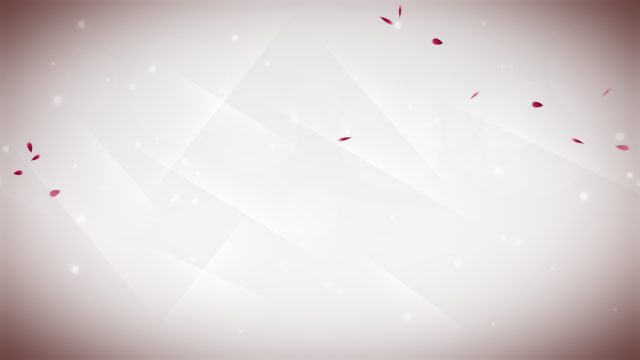
Give the GLSL for this background, as a WebGL 1 fragment shader.

```glsl
precision highp float;
// Pale studio backdrop: a brown-rose vignette around soft white light, with
// faint discs, folded light facets, glowing specks and a few crimson petals.
// All scattered parts use the nearest wrapped copy, so the canvas tiles.

#define BASE_LIGHT 0.94
#define VIGNETTE_DEPTH 0.75
#define VIGNETTE_GAIN 0.278
#define VIGNETTE_POWER 3.1
#define DISC_COUNT 16
#define DISC_LIGHT 0.008
#define FACET_COUNT 11
#define FACET_LIGHT 0.034
#define SPECK_COUNT 54
#define SPECK_SIZE 0.014
#define PETAL_COUNT 13
#define PETAL_SIZE 0.016

const float TAU = 6.28318;

uniform vec2 u_resolution;

vec2 hash2(float n) {
  return fract(sin(n * vec2(127.1, 311.7) + vec2(3.7, 8.3)) * 43758.5);
}

// Offset from a centre to the nearest wrapped copy of a point.
vec2 wrapOffset(vec2 p, vec2 centre, vec2 tile) {
  return mod(p - centre + 0.5 * tile, tile) - 0.5 * tile;
}

vec2 toAxis(vec2 v, float angle) {
  float c = cos(angle), s = sin(angle);
  return vec2(c * v.x + s * v.y, c * v.y - s * v.x);
}

// Darkening toward the border, rounded off where the tiles meet.
float vignette(vec2 uv) {
  const float blend = 0.08;
  vec2 a = abs(uv * 2.0 - 1.0);
  vec2 h = max(blend - 2.0 * abs(1.0 - a), 0.0) / blend;
  a -= h * h * blend * 0.25;
  float r2 = dot(a * a, vec2(1.06, 0.94));
  return VIGNETTE_DEPTH * (1.0 - exp(-VIGNETTE_GAIN * pow(r2, VIGNETTE_POWER)));
}

float discs(vec2 p, vec2 tile) {
  float light = 0.0;
  for (int i = 0; i < DISC_COUNT; i++) {
    vec2 place = hash2(float(i) + 11.0);
    vec2 look = hash2(float(i) + 41.0);
    vec2 centre = vec2(place.x, mix(0.3, 0.85, place.y)) * tile;
    float radius = mix(0.07, 0.17, look.x);
    float edge = length(wrapOffset(p, centre, tile)) - radius;
    light += smoothstep(0.004, -0.004, edge) * mix(0.4, 1.0, look.y);
  }
  return light * DISC_LIGHT;
}

// Wedges of light with one sharp side and one that fades away.
float facets(vec2 p, vec2 tile) {
  float light = 0.0;
  for (int i = 0; i < FACET_COUNT; i++) {
    vec2 place = hash2(float(i) + 73.0);
    vec2 look = hash2(float(i) + 97.0);
    vec2 centre = vec2(mix(0.1, 0.9, place.x), mix(0.15, 0.75, place.y)) * tile;
    float angle = mod(float(i), 4.0) < 3.0 ? mix(-0.4, -1.1, look.x) : 0.9;
    vec2 q = toAxis(wrapOffset(p, centre, tile), angle);
    q.y *= look.y < 0.5 ? -1.0 : 1.0;
    float along = q.x / mix(0.18, 0.42, look.y);
    float width = mix(0.015, 0.1, clamp(0.5 + 0.5 * along, 0.0, 1.0));
    float taper = max(1.0 - along * along, 0.0);
    float side = smoothstep(-0.003, 0.003, q.y) * exp(-max(q.y, 0.0) / width);
    light += side * taper * smoothstep(0.48, 0.25, abs(q.y));
  }
  return light * FACET_LIGHT;
}

float specks(vec2 p, vec2 tile) {
  float glow = 0.0;
  for (int i = 0; i < SPECK_COUNT; i++) {
    vec2 place = hash2(float(i) + 151.0);
    vec2 look = hash2(float(i) + 223.0);
    vec2 centre = vec2(place.x, mix(0.08, 0.95, place.y)) * tile;
    float radius = SPECK_SIZE * mix(0.4, 1.15, look.x);
    float d = length(wrapOffset(p, centre, tile)) / radius;
    float core = smoothstep(1.0, 0.35, d) * 0.65 + exp(-d * d * 0.8) * 0.3;
    glow += core * mix(0.25, 1.0, look.y);
  }
  return min(glow, 1.0);
}

vec3 addPetals(vec3 col, vec2 p, vec2 tile, float pixel) {
  for (int i = 0; i < PETAL_COUNT; i++) {
    vec2 place = hash2(float(i) + 307.0);
    vec2 look = hash2(float(i) + 359.0);
    vec2 centre = vec2(place.x, 0.98 - 0.72 * pow(place.y, 1.5)) * tile;
    float size = PETAL_SIZE * mix(0.7, 1.1, look.x);
    float slim = mix(0.25, 0.75, look.y);
    vec2 q = toAxis(wrapOffset(p, centre, tile), TAU * look.x) / size;
    float outline = length(vec2(q.x, q.y / (slim * max(0.8 + 0.3 * q.x, 0.3)))) - 1.0;
    float cover = smoothstep(pixel, -pixel, outline * size * slim);
    float tone = clamp(0.4 + 0.35 * q.x + 0.4 * q.y, 0.0, 1.0);
    vec3 petal = mix(vec3(0.42, 0.0, 0.14), vec3(0.84, 0.16, 0.38), tone);
    petal = mix(petal, vec3(0.87, 0.6, 0.67), 0.6 * step(0.75, fract(look.x * 7.0)));
    col = mix(col, petal, cover);
  }
  return col;
}

void main() {
  vec2 uv = gl_FragCoord.xy / u_resolution;
  vec2 tile = vec2(u_resolution.x / u_resolution.y, 1.0);
  vec2 p = uv * tile;
  float shade = vignette(uv);
  float light = BASE_LIGHT + 0.016 * cos(TAU * (uv.y - 0.3));
  light += (discs(p, tile) + facets(p, tile)) * (1.0 - shade);
  vec3 col = vec3(min(light, 0.99)) - shade * vec3(0.77, 1.0, 1.02);
  col = mix(col, vec3(1.0), specks(p, tile) * max(0.9 - 1.7 * shade, 0.0));
  col = addPetals(col, p, tile, 1.0 / u_resolution.y);
  gl_FragColor = vec4(clamp(col, 0.0, 1.0), 1.0);
}
```
